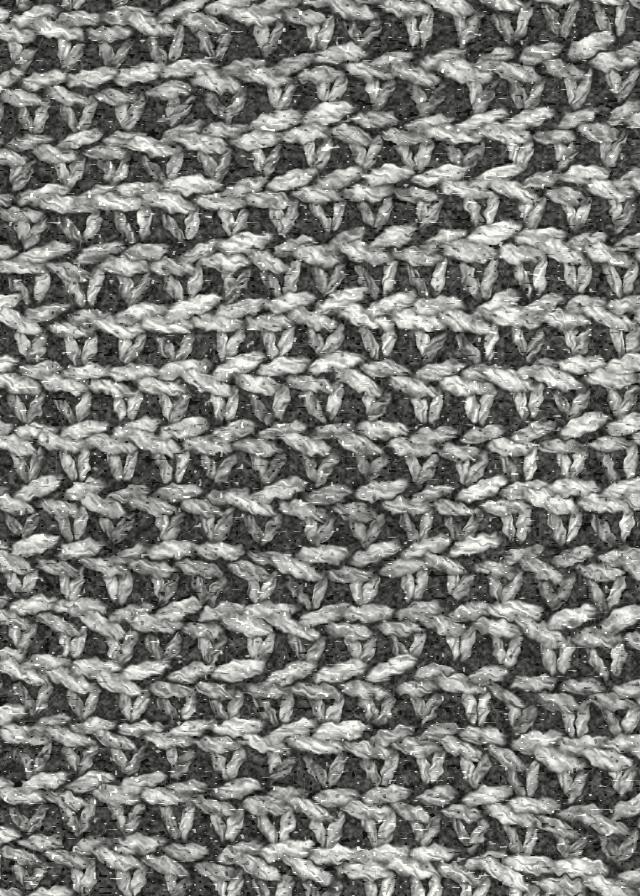
Reproduce this texture procedurally as a WebGL 2 fragment shader.

```glsl
#version 300 es
precision highp float;

uniform vec2 u_resolution;
out vec4 fragColor;

// Layout, in canvas heights
const float CANVAS_WIDTH = 0.715;
const float COLUMNS = 13.0;
const vec2 ROW_PITCH = vec2(0.0651, 0.0710);   // at left and right edge
const vec2 FIRST_RIDGE = vec2(0.098, 0.059);   // depth below the top, left and right
const float ROW_WOBBLE = 0.22;

// Stitches, in row pitches
const float COLUMN_WIDTH = 0.80;
const float RIDGE_CENTER = 0.74;
const float RIDGE_SPLIT = 0.125;
const vec2 BUMP_SIZE = vec2(0.43, 0.155);
const vec2 POST_SIZE = vec2(0.33, 0.115);
const float BUMP_TILT = 0.20;
const float POST_LEAN = 1.18;
const float POST_SPREAD = 0.125;
const float POST_CENTER = 0.28;
const float JITTER = 0.13;

// Yarn
const float FIBRE_CONTRAST = 0.50;
const float GLINT_AMOUNT = 0.55;
const vec3 SHADOW = vec3(0.075, 0.073, 0.068);
const vec3 LIGHT = vec3(0.905, 0.905, 0.885);

float hash(vec2 p) {
    return fract(sin(dot(p, vec2(127.1, 311.7))) * 43758.5453);
}

float noise(vec2 p) {
    vec2 i = floor(p), f = fract(p);
    f = f * f * (3.0 - 2.0 * f);
    return mix(mix(hash(i), hash(i + vec2(1, 0)), f.x),
               mix(hash(i + vec2(0, 1)), hash(i + vec2(1, 1)), f.x), f.y);
}

// Lays one rounded, twisted piece of yarn over the tone beneath it
void layStrand(inout float tone, vec2 q, vec2 size, float angle, float lightness, float seed) {
    float c = cos(angle), s = sin(angle);
    vec2 a = vec2(c * q.x + s * q.y, c * q.y - s * q.x);
    float d = length(a / size);
    if (d > 1.4) return;
    tone *= mix(0.70, 1.0, smoothstep(0.9, 1.4, d));
    float fibre = noise(vec2(a.x * 7.0, a.y * 24.0 + a.x * 9.0) + seed * 91.0);
    float dome = sqrt(max(0.0, 1.0 - d * d));
    float shade = lightness * (0.42 + 0.50 * dome + 0.14 * a.y / size.y);
    shade += (fibre - 0.5) * FIBRE_CONTRAST;
    tone = mix(tone, shade, 1.0 - smoothstep(0.78, 1.1, d));
}

// Two strands leaning together between the holes
void layPost(inout float tone, vec2 q, vec2 cell) {
    for (float side = -1.0; side <= 1.0; side += 2.0) {
        float seed = hash(cell + side * 17.3);
        vec2 shift = vec2(side * POST_SPREAD, POST_CENTER) + (seed - 0.5) * JITTER;
        float lean = side * (POST_LEAN + (seed - 0.5) * 0.5);
        layStrand(tone, q - shift, POST_SIZE, lean, 0.55 + 0.38 * seed, seed);
    }
}

// Two overlapping bumps, half a column apart, forming the ridge
void layBumps(inout float tone, vec2 q, vec2 cell) {
    for (float side = -1.0; side <= 1.0; side += 2.0) {
        float seed = hash(cell * 1.7 + side * 5.1);
        float turn = hash(cell + side * 41.7) - 0.5;
        vec2 shift = vec2(side * COLUMN_WIDTH * 0.25, RIDGE_CENTER + side * RIDGE_SPLIT);
        shift += vec2(turn, seed - 0.5) * JITTER;
        float tilt = side * BUMP_TILT + turn * 0.45;
        layStrand(tone, q - shift, BUMP_SIZE * (0.88 + 0.24 * seed), tilt, 0.72 + 0.32 * seed, seed);
    }
}

void main() {
    vec2 p = gl_FragCoord.xy / u_resolution.y;

    // Rows fan out gently from left to right
    float across = p.x / CANVAS_WIDTH;
    float pitch = mix(ROW_PITCH.x, ROW_PITCH.y, across);
    float firstRidge = mix(FIRST_RIDGE.x, FIRST_RIDGE.y, across);
    vec2 grid = vec2(across * COLUMNS, (firstRidge - 1.0 + p.y) / pitch + RIDGE_CENTER);
    grid += (vec2(noise(p * 7.0), noise(p * 8.0 + 31.0)) - 0.5) * ROW_WOBBLE;
    grid += (vec2(noise(p * 130.0), noise(p * 130.0 + 57.0)) - 0.5) * 0.09;
    vec2 home = floor(grid);

    // Dark, fuzzy holes
    float fuzz = noise(p * vec2(150.0, 190.0)) * 0.6 + noise(p * 330.0) * 0.4;
    float tone = 0.04 + 0.32 * fuzz;

    // Posts lie below the ridges
    for (int layer = 0; layer < 2; layer++)
    for (float j = -1.0; j <= 1.0; j++)
    for (float i = -1.0; i <= 1.0; i++) {
        vec2 cell = home + vec2(i, j);
        vec2 q = grid - cell - vec2(0.5, 0.0);
        q.x += (hash(vec2(cell.y, 3.0)) - 0.5) * 0.4;
        q.x *= COLUMN_WIDTH;
        if (layer == 0) layPost(tone, q, cell);
        else layBumps(tone, q, cell);
    }

    // Stray hairs, grain and broad unevenness
    float hair = abs(noise(p * vec2(62.0, 85.0) + 4.0 * noise(p * 40.0)) - 0.5);
    tone += 0.10 * (1.0 - smoothstep(0.0, 0.05, hair));
    tone += (noise(p * 360.0 + 9.0) - 0.5) * 0.20;
    tone *= 0.94 + 0.18 * noise(p * 5.0 + 12.0);

    // Metallic flecks, bright and dark
    float fleck = noise(p * vec2(170.0, 310.0) + 77.0);
    tone += GLINT_AMOUNT * smoothstep(0.84, 0.96, fleck);
    tone -= 0.30 * (1.0 - smoothstep(0.06, 0.18, fleck));

    fragColor = vec4(mix(SHADOW, LIGHT, clamp(tone, 0.0, 1.1)), 1.0);
}
```
